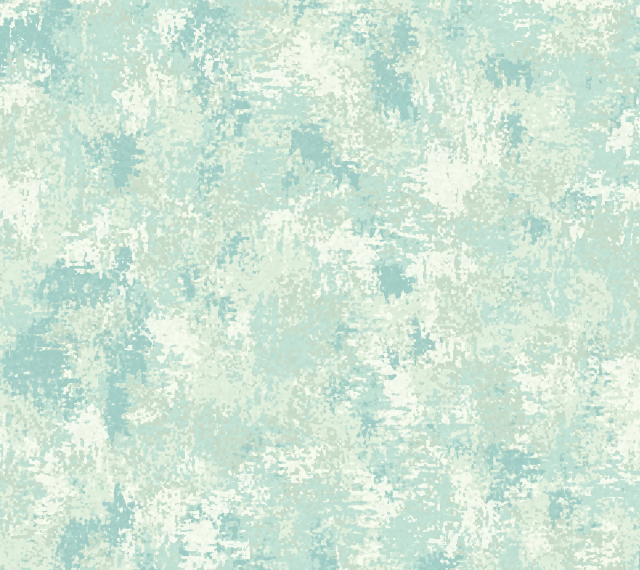
Give the GLSL for this texture, as a Shadertoy shader.

```glsl
// Weathered plaster in pale aqua, sage and cream, brushed across and down.

vec3 hash3(vec2 cell) {
    vec3 q = fract(cell.xyx * vec3(0.1031, 0.1030, 0.0973));
    q += dot(q, q.yxz + 33.33);
    return fract((q.xxy + q.yzz) * q.zyx);
}

// Cellular noise: each cell has a random tone, blended softly at blocky borders.
// The result is centred on zero, from -0.5 to 0.5.
float cellTone(vec2 p) {
    vec2 base = floor(p);
    float sum = 0.0, total = 0.0;
    for (int y = -1; y <= 1; y++)
    for (int x = -1; x <= 1; x++) {
        vec2 cell = base + vec2(x, y);
        vec3 h = hash3(cell + 200.0);
        vec2 d = cell + 0.12 + 0.76 * h.xy - p;
        d *= d;
        float weight = exp(-8.0 * max(d.x, d.y));
        sum += weight * h.z;
        total += weight;
    }
    return sum / total - 0.5;
}

// Two octaves of patches, stretched by the given cell counts.
float patches(vec2 p, vec2 count) {
    return 0.6 * cellTone(p * count) + 0.5 * cellTone(p * count * 2.3 + 37.0);
}

float paint(float level, float threshold) {
    return smoothstep(threshold - 0.09, threshold + 0.09, level);
}

void mainImage(out vec4 fragColor, in vec2 fragCoord) {
    vec2 p = fragCoord / iResolution.y;

    // Brush grain: dashes across, strokes down, and fine speckle
    float across = 0.6 * cellTone(p * vec2(34.0, 125.0)) + 0.6 * cellTone(p * vec2(80.0, 210.0) + 11.0);
    float down = 0.6 * cellTone(p * vec2(105.0, 24.0) + 53.0) + 0.6 * cellTone(p * vec2(190.0, 65.0) + 71.0);
    float speckle = cellTone(p * 215.0 + 19.0);
    float direction = smoothstep(-0.2, 0.2, cellTone(p * vec2(7.0, 5.0) + 91.0));
    float grain = 0.6 * mix(across, down, direction) + 0.35 * speckle;

    // Ragged fringes on the patch borders
    vec2 q = p + vec2(0.035 * across, 0.05 * down);
    float columns = cellTone(vec2(q.x * 26.0, q.y * 3.0) + 131.0);

    // Aqua ground, then cream and sage washes
    vec3 color = vec3(0.76, 0.885, 0.835);
    float cream = patches(q + 3.0, vec2(9.0, 8.0)) - 0.15 * columns;
    color = mix(color, vec3(0.875, 0.93, 0.86), paint(cream + grain, -0.02));
    float sage = patches(q + 7.0, vec2(13.0, 17.0));
    color = mix(color, vec3(0.785, 0.865, 0.79), 0.9 * paint(sage + 0.5 * across - 0.6 * speckle, 0.19));

    // Teal dabs, drawn out downwards
    float teal = patches(q + 13.0, vec2(12.0, 9.0)) + 0.2 * columns - 0.25 * cream;
    color = mix(color, vec3(0.62, 0.80, 0.775), 0.85 * paint(teal + 0.3 * down - 0.5 * grain, 0.25));

    // Worn ivory highlights
    float ivory = patches(q + 23.0, vec2(11.0, 10.0)) + 0.3 * cream - 0.3 * teal;
    color = mix(color, vec3(0.955, 0.975, 0.925), 0.9 * paint(ivory + grain, 0.23));

    // Faint tooth of the surface
    color += 0.03 * speckle + 0.02 * across;
    fragColor = vec4(color, 1.0);
}
```
